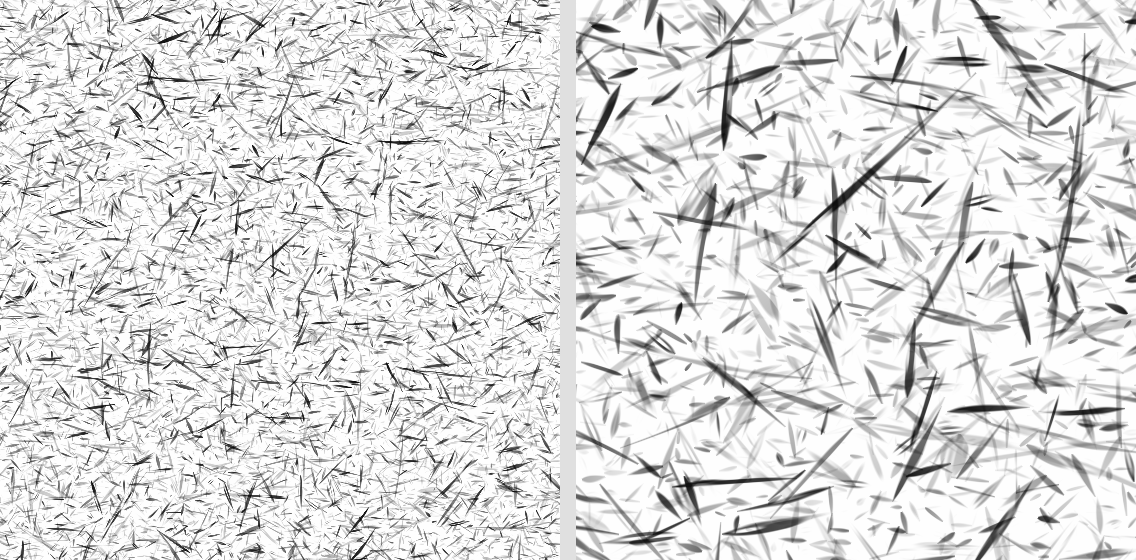
Left: the whole. Right: its middle third, enlarged.
A Shadertoy shader for this texture:

```glsl
// Dense scatter of dark charcoal splinters on white paper.
// Each layer jitters tapered, slightly bent strokes over a grid; noise stretched
// along every stroke breaks it into dry streaks, and layers multiply together.

vec3 hash3(vec3 p) {
    p = fract(p * vec3(0.1031, 0.1030, 0.0973));
    p += dot(p, p.yxz + 33.33);
    return fract((p.xxy + p.yzz) * p.zyx);
}

float valueNoise(vec2 p, float seed) {
    vec2 i = floor(p), f = fract(p);
    f = f * f * (3.0 - 2.0 * f);
    float a = hash3(vec3(i, seed)).x;
    float b = hash3(vec3(i + vec2(1, 0), seed)).x;
    float c = hash3(vec3(i + vec2(0, 1), seed)).x;
    float d = hash3(vec3(i + vec2(1, 1), seed)).x;
    return mix(mix(a, b, f.x), mix(c, d, f.x), f.y);
}

// Ink of one stroke; p is local, with x running along the stroke
float strokeInk(vec2 p, float halfLength, float halfWidth, float dryness, float seed) {
    float along = p.x / halfLength;
    float taper = (1.0 - along * along) * (1.0 + 0.5 * along);
    if (abs(along) > 1.0 || abs(p.y) > halfWidth * 1.4 + 0.002) return 0.0;

    float streak = valueNoise(p * vec2(50.0, 480.0) + 40.0, seed);
    float inside = halfWidth * taper - abs(p.y) + (streak - 0.5) * 0.0014;
    float body = smoothstep(-0.0007, 0.0010, inside);
    float grain = smoothstep(dryness, dryness + 0.5, streak);
    return body * grain * (0.85 + 0.15 * along);
}

// Light left on the paper by one jittered grid of strokes
float strokeLayer(vec2 uv, float grid, float halfLength, float halfWidth,
                  float tone, float dryness, float seed) {
    float light = 1.0;
    vec2 home = floor(uv * grid);
    for (int y = -1; y <= 1; y++)
    for (int x = -1; x <= 1; x++) {
        vec2 cell = home + vec2(x, y);
        vec3 place = hash3(vec3(cell + 7.0, seed));
        vec3 shape = hash3(vec3(cell + 61.0, seed + 19.0));

        // All directions, leaning a little towards the horizontal
        float angle = 6.2832 * place.z;
        angle -= 0.22 * sin(2.0 * angle);
        vec2 axis = vec2(cos(angle), sin(angle));
        vec2 offset = uv - (cell + place.xy) / grid;
        vec2 p = vec2(dot(offset, axis), dot(offset, vec2(-axis.y, axis.x)));
        p.y += (shape.y - 0.5) * 2.5 * p.x * p.x;

        float ink = strokeInk(p, halfLength * mix(0.35, 1.0, shape.x),
                              halfWidth * mix(0.4, 1.0, shape.y), dryness,
                              seed + 97.0 * place.x + 53.0 * place.y);
        light *= 1.0 - ink * tone * mix(0.22, 1.0, shape.z * shape.z);
    }
    return light;
}

void mainImage(out vec4 fragColor, in vec2 fragCoord) {
    vec2 uv = fragCoord / iResolution.y;
    float light = 0.995;

    // Long needles
    light *= strokeLayer(uv, 10.0, 0.090, 0.0030, 1.00, 0.08, 3.0);
    light *= strokeLayer(uv, 12.0, 0.075, 0.0020, 0.85, 0.12, 11.0);

    // Broad dry smears that split into parallel streaks
    light *= strokeLayer(uv, 18.0, 0.034, 0.0080, 0.90, 0.42, 23.0);

    // Splinters and short flecks
    for (float i = 0.0; i < 2.0; i++) {
        light *= strokeLayer(uv, 22.0, 0.038, 0.0034, 1.00, 0.15, 31.0 + 8.0 * i);
        light *= strokeLayer(uv, 48.0, 0.015, 0.0022, 0.95, 0.18, 57.0 + 8.0 * i);
    }

    // Faint dust
    light *= strokeLayer(uv, 90.0, 0.008, 0.0014, 0.60, 0.25, 83.0);

    fragColor = vec4(vec3(max(light, 0.06)), 1.0);
}
```
